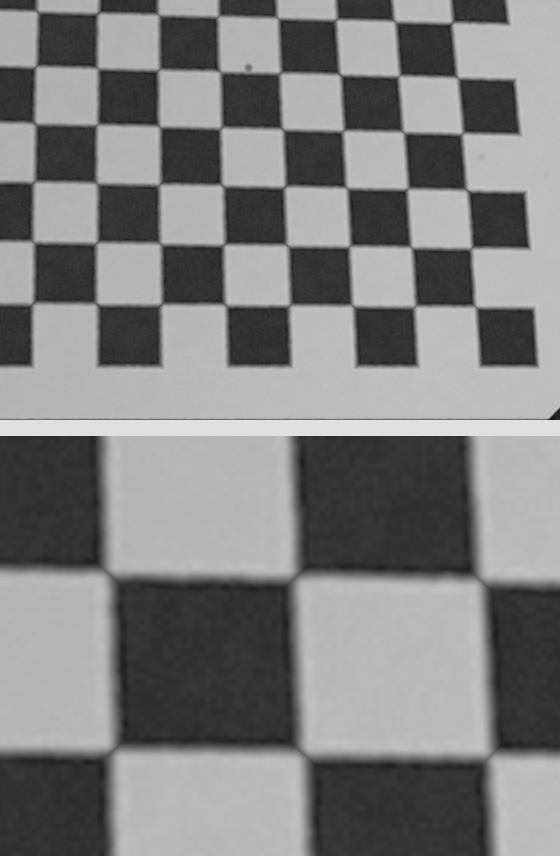
Top: the whole. Bottom: its middle third, enlarged.
Reproduce this pattern procedurally as a WebGL 2 fragment shader.

```glsl
#version 300 es
precision highp float;

uniform vec2 u_resolution;
out vec4 fragColor;

const float COLUMNS = 8.0;   // the board ends at the right; it runs off the left and top
const float CELL = 0.145;    // mean cell size, canvas height = 1
const float INSET = 0.0035;  // light bleeding into the dark squares

float hash(vec2 p) {
    vec3 q = fract(vec3(p.xyx) * 0.1031);
    q += dot(q, q.yzx + 33.33);
    return fract((q.x + q.y) * q.z);
}

float noise(vec2 p) {
    vec2 i = floor(p), f = fract(p);
    f = f * f * (3.0 - 2.0 * f);
    float low = mix(hash(i), hash(i + vec2(1.0, 0.0)), f.x);
    float high = mix(hash(i + vec2(0.0, 1.0)), hash(i + 1.0), f.x);
    return mix(low, high, f.y);
}

// Solve offset = n * (k.x + k.y n + k.z n^2) for the line number n
float lineNumber(float offset, vec3 k) {
    float n = offset / k.x;
    for (int i = 0; i < 5; i++) n = offset / (k.x + n * (k.y + n * k.z));
    return n;
}

// Canvas position to board cells, with perspective and lens bulge
vec2 boardCoord(vec2 p) {
    float up = (p.y - 0.126) / 0.843;
    float across = (p.x - 0.087) / 0.99;
    float bulge = 4.0 * up * (1.0 - up);
    vec3 columnStep = mix(vec3(0.1517, 0.00135, -0.00019), vec3(0.1457, -0.0007, 0.0), up);
    columnStep.x += 0.00104 * bulge;
    vec3 rowStep = mix(vec3(0.1524, -0.0019, 0.0), vec3(0.1441, -0.00127, 0.0), across);
    float left = mix(0.079, 0.0894, up) - 0.0028 * bulge;
    return vec2(lineNumber(p.x - left, columnStep), lineNumber(p.y - 0.126, rowStep));
}

bool isDark(vec2 cell) {
    return mod(cell.x + cell.y, 2.0) > 0.5 && cell.x < COLUMNS && cell.y >= 0.0;
}

// x: dark coverage, y: signed distance to the nearest dark square
vec2 checker(vec2 board, float wobble, float pixel) {
    vec2 home = floor(board);
    float cover = 0.0, nearest = 1.0;
    for (int y = -1; y <= 1; y++) {
        for (int x = -1; x <= 1; x++) {
            vec2 cell = home + vec2(x, y);
            if (!isDark(cell)) continue;
            vec2 q = (abs(board - cell - 0.5) - 0.5) * CELL;
            float d = max(q.x, q.y) + INSET + wobble;
            cover += 1.0 - smoothstep(-0.006 - 0.5 * pixel, 0.009 + 0.5 * pixel, d);
            nearest = min(nearest, d);
        }
    }
    return vec2(min(cover, 1.0), nearest);
}

float band(float d, float center, float width) {
    return 1.0 - smoothstep(0.0, width, abs(d - center));
}

float spot(vec2 p, vec2 center, float radius) {
    return 1.0 - smoothstep(0.2 * radius, radius, length(p - center));
}

void main() {
    vec2 p = gl_FragCoord.xy / u_resolution.y;
    float pixel = 1.0 / u_resolution.y;
    vec2 board = boardCoord(p);

    // Soft grain and mottling
    float grain = noise(p * 210.0) - 0.5;
    float mottle = noise(p * 38.0 + 7.0) - 0.5;
    float wobble = 0.0016 * (noise(p * 85.0 + 19.0) - 0.5);
    vec2 check = checker(board, wobble, pixel);

    // Paper lit more strongly toward the lower right
    float light = smoothstep(0.0, 1.0, 0.6 * p.x + 0.4 * (1.0 - p.y));
    float paper = 0.685 + 0.055 * light + 0.014 * grain + 0.010 * mottle;
    float ink = 0.198 + 0.034 * grain + 0.022 * mottle;
    ink += 0.012 * (hash(floor(board) + 40.0) - 0.5);

    // Sharpened rims on both sides of each edge
    paper += 0.030 * band(check.y, 0.012, 0.006) * noise(p * 160.0);
    ink -= 0.070 * band(check.y, -0.006, 0.005) * noise(p * 130.0 + 5.0);
    float tone = mix(paper, ink, check.x);

    // Specks of dirt
    tone -= 0.28 * spot(p, vec2(0.592, 0.838), 0.014) * (1.0 - check.x);
    tone -= 0.035 * spot(p, vec2(1.147, 0.626), 0.014);
    tone -= 0.025 * spot(p, vec2(1.302, 0.583), 0.012);

    // Sheet border along the bottom and its cut corner
    float border = 1.0 - smoothstep(0.001, 0.005, p.y + 0.001 * grain);
    tone = mix(tone, 0.36, border * 0.8);
    float corner = smoothstep(-0.004, 0.004, p.x - p.y - 1.304);
    tone = mix(tone, 0.14 + 0.1 * grain, corner);

    fragColor = vec4(vec3(clamp(tone, 0.0, 1.0)), 1.0);
}
```
